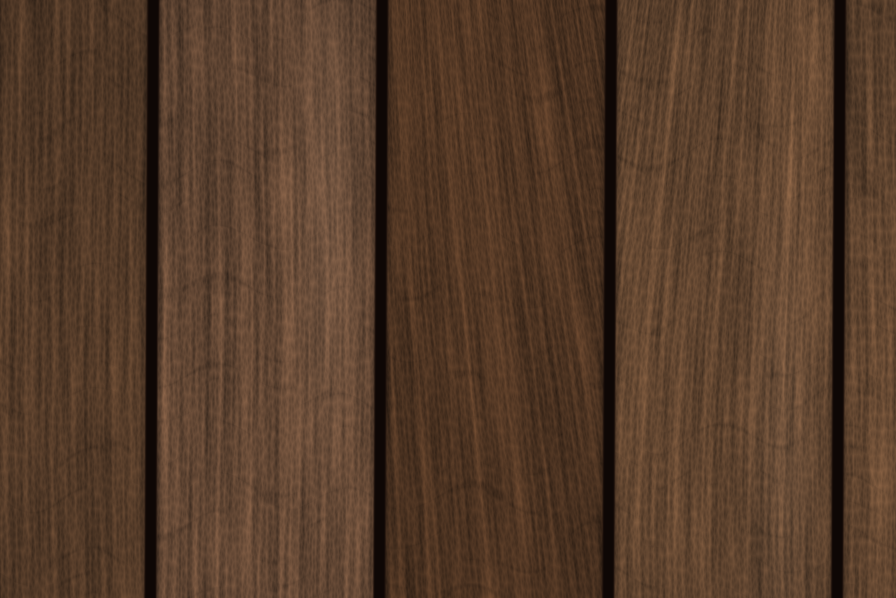
Give the GLSL for this texture, as a WebGL 1 fragment shader.

```glsl
precision highp float;

uniform vec2 u_resolution;

// Layout, in units of the canvas height
const float PITCH = 0.3828;
const float FIRST_GAP = 0.254;
const float GAP_WIDTH = 0.0205;
const float GAP_LEAN = 0.005;
const float EDGE_SOFTNESS = 0.0022;

// Grain strength
const float BAND_DEPTH = 0.30;
const float FIBRE_DEPTH = 0.34;
const float PORE_DEPTH = 0.26;
const float RING_DEPTH = 0.045;
const float CHECK_DEPTH = 0.10;

// Colours
const vec3 UMBER = vec3(0.325, 0.228, 0.156);
const vec3 ROSE_BROWN = vec3(0.385, 0.277, 0.203);
const vec3 RUSSET = vec3(0.312, 0.209, 0.136);
const vec3 TAN = vec3(0.375, 0.267, 0.184);
const vec3 GAP_DARK = vec3(0.055, 0.026, 0.018);
const vec3 GAP_RIM = vec3(0.15, 0.09, 0.06);
const vec3 SHEEN = vec3(0.065, 0.054, 0.046);

vec2 hash2(vec2 p) {
  vec2 q = vec2(dot(p, vec2(127.1, 311.7)), dot(p, vec2(269.5, 183.3)));
  return fract(sin(q) * 43758.5);
}

// Cellular noise: distance to the nearest scattered point, centred near zero
float cellular(vec2 p) {
  vec2 cell = floor(p);
  vec2 local = fract(p);
  float nearest = 2.0;
  for (int j = -1; j <= 1; j++) {
    for (int i = -1; i <= 1; i++) {
      vec2 offset = vec2(float(i), float(j));
      vec2 delta = offset + hash2(cell + offset) - local;
      nearest = min(nearest, dot(delta, delta));
    }
  }
  return sqrt(nearest) - 0.45;
}

vec3 plankTint(float id) {
  vec3 tint = mix(UMBER, ROSE_BROWN, step(0.5, id));
  tint = mix(tint, RUSSET, step(1.5, id));
  return mix(tint, TAN, step(2.5, id));
}

// Sideways drift of the grain along each plank
float grainDrift(float id, float across, float y) {
  float right = 1.0 - step(0.5, abs(id - 2.0));
  float left = 1.0 - step(0.5, abs(id - 3.0));
  float drift = right * (0.05 + 0.13 * across) * y * (0.6 + 0.4 * y);
  drift -= left * 0.10 * (1.0 - across) * y * y;
  return drift + 0.003 * sin(y * 5.0 + id * 2.3);
}

float woodGrain(vec2 p, float id) {
  vec2 g = p + vec2(id * 3.7, id * 1.9);
  float bands = cellular(g * vec2(42.0, 0.9));
  float fibres = cellular(g * vec2(135.0, 5.0));
  float pores = cellular(g * vec2(210.0, 75.0));
  float warp = 1.5 * sin(g.x * 37.0) + 0.8 * sin(g.x * 83.0 + g.y * 2.0);
  float rings = sin(g.x * 430.0 + warp) + 0.6 * sin(g.x * 271.0 - warp);
  return BAND_DEPTH * bands + FIBRE_DEPTH * fibres
       + PORE_DEPTH * pores + RING_DEPTH * rings;
}

void main() {
  vec2 p = gl_FragCoord.xy / u_resolution.y;
  float pixel = 1.0 / u_resolution.y;

  // Plank index and position across it
  float board = (p.x - FIRST_GAP - GAP_LEAN * (p.y - 0.5)) / PITCH;
  float id = floor(board) + 1.0;
  float across = fract(board);
  float gapDistance = min(across, 1.0 - across) * PITCH;

  // Grain and faint cross checks
  vec2 grainPoint = vec2(p.x + grainDrift(id, across, p.y), p.y);
  float shade = 1.0 + woodGrain(grainPoint, id);
  float checks = cellular(vec2(p.x * 11.0 + id * 5.0, p.y * 48.0 + sin(p.x * 30.0)));
  shade -= CHECK_DEPTH * smoothstep(0.2, 0.5, checks);

  // Uneven tone and light along the boards
  shade += 0.035 * sin(across * 7.0 + id * 2.1 + p.y * 1.6);
  shade += 0.03 * sin(p.y * 4.3 + id * 1.7);
  shade *= 1.03 - 0.22 * pow(abs(p.y - 0.45), 2.0);
  vec3 color = plankTint(id) * shade;

  // Pale sheen on every second plank
  float sheenHeight = 0.65 - 0.2 * (id - 1.0);
  vec2 sheenOffset = vec2((across - 0.77) / 0.14, (p.y - sheenHeight) / 0.38);
  color += SHEEN * mod(id, 2.0) * exp(-dot(sheenOffset, sheenOffset));

  // Rounded plank edges and dark gaps
  color *= mix(0.82, 1.0, smoothstep(0.0, 0.012, gapDistance - GAP_WIDTH * 0.5));
  float soft = max(EDGE_SOFTNESS, pixel);
  float wood = smoothstep(-soft, soft, gapDistance - GAP_WIDTH * 0.5);
  vec3 gap = mix(GAP_DARK, GAP_RIM, smoothstep(0.3, 0.6, gapDistance / GAP_WIDTH));
  gl_FragColor = vec4(mix(gap, color, wood), 1.0);
}
```
